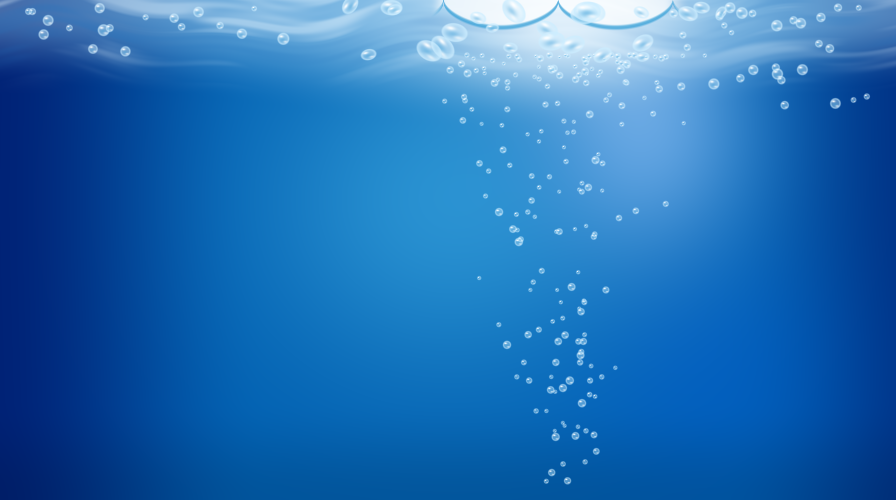
Write a WebGL 1 fragment shader that draws this background.

```glsl
precision highp float;
// Deep blue water under a bright rippled surface, with rising air bubbles.
// Soft elliptical glows colour the depth; noise streaks and scalloped arcs
// form the surface; hashed loops scatter the shaded bubbles.
uniform vec2 u_resolution;

float hash(float n) {
  return fract(sin(n * 12.9898 + 4.137) * 43758.5453);
}

float noise(vec2 p) {
  vec2 i = floor(p), f = fract(p);
  f = f * f * (3.0 - 2.0 * f);
  float n = i.x + i.y * 57.0;
  return mix(mix(hash(n), hash(n + 1.0), f.x),
             mix(hash(n + 57.0), hash(n + 58.0), f.x), f.y);
}

// Elliptical falloff, one at its centre
float glow(vec2 p, vec2 centre, vec2 size) {
  vec2 d = (p - centre) / size;
  return exp(-dot(d, d));
}

// Depth colours: p.x runs left to right, p.y is depth below the top
vec3 water(vec2 p) {
  float sides = smoothstep(-0.02, 0.3, p.x) * (1.0 - 0.75 * smoothstep(0.8, 1.04, p.x));
  vec3 col = mix(vec3(0.0, 0.13, 0.46), vec3(0.0, 0.37, 0.69), sides);
  col = mix(col, vec3(0.0, 0.36, 0.76), 0.7 * glow(p, vec2(0.79, 0.74), vec2(0.15, 0.25)));
  col = mix(col, vec3(0.16, 0.57, 0.82), glow(p, vec2(0.5, 0.4), vec2(0.22, 0.36)));
  col = mix(col, vec3(0.44, 0.68, 0.91), 0.85 * glow(p, vec2(0.72, 0.26), vec2(0.12, 0.24)));
  return col * (1.0 - 0.12 * smoothstep(0.8, 1.0, p.y));
}

// Pale haze, wavy streaks and white scalloped arcs along the top
vec3 surface(vec3 col, vec2 p, float px) {
  float reach = 0.17 + 0.09 * glow(p, vec2(0.55, 0.0), vec2(0.3, 1.0));
  float haze = 1.0 - smoothstep(0.02, reach, p.y);
  float middle = 0.4 + 0.5 * glow(p, vec2(0.58, 0.0), vec2(0.34, 1.0));
  col = mix(col, vec3(0.62, 0.81, 0.94), haze * middle);

  float bend = p.y + 0.025 * sin(p.x * 13.0 + 1.0) + 0.012 * sin(p.x * 31.0);
  float streak = noise(vec2(p.x * 7.0, bend * 42.0)) * 0.65
               + noise(vec2(p.x * 16.0 + 9.0, bend * 95.0)) * 0.35;
  float band = 1.0 - smoothstep(0.04, 0.19, p.y);
  col = mix(col, vec3(0.9, 0.96, 1.0), band * 0.5 * smoothstep(0.5, 0.85, streak));
  col = mix(col, vec3(0.12, 0.45, 0.75), band * 0.28 * smoothstep(0.45, 0.15, streak));

  col = mix(col, vec3(0.95, 0.98, 1.0), 0.85 * glow(p, vec2(0.63, 0.03), vec2(0.13, 0.14)));
  float inside = smoothstep(0.48, 0.5, p.x) * (1.0 - smoothstep(0.74, 0.77, p.x));
  float scallop = 0.055 * sqrt(abs(sin(3.14159 * (p.x - 0.495) / 0.128)));
  float d = p.y - scallop;
  col = mix(col, vec3(1.0), 0.75 * inside * (1.0 - smoothstep(-px, px, d)));
  float rim = 1.0 - smoothstep(0.001, 0.005 + px, abs(d));
  return mix(col, vec3(0.2, 0.62, 0.84), 0.75 * inside * rim);
}

// Glassy bubble: q is the offset from its centre, with y pointing down
vec3 bubble(vec3 col, vec2 q, float r, float px) {
  float d = length(q);
  float body = 1.0 - smoothstep(r - px, r + px, d);
  vec2 n = q / r;
  float rim = smoothstep(0.55, 0.95, d / r);
  float shade = glow(n, vec2(-0.1, 0.2), vec2(0.5, 0.35));
  vec3 glass = mix(col, vec3(0.8, 0.93, 1.0), 0.4 + 0.35 * rim);
  glass = mix(glass, vec3(0.25, 0.62, 0.84), 0.4 * shade);
  glass = mix(glass, vec3(1.0), 0.9 * glow(n, vec2(-0.35, -0.4), vec2(0.35, 0.22)));
  glass = mix(glass, vec3(1.0), 0.6 * glow(n, vec2(0.35, 0.5), vec2(0.35, 0.2)));
  return mix(col, glass, body);
}

void main() {
  vec2 p = gl_FragCoord.xy / u_resolution;
  p.y = 1.0 - p.y;
  float px = 1.0 / u_resolution.y;
  vec2 aspect = vec2(u_resolution.x / u_resolution.y, 1.0);
  vec3 col = surface(water(p), p, px);

  // Rising column, dense near the surface and narrow in the depth
  for (int i = 0; i < 190; i++) {
    float k = float(i);
    float depth = 0.11 + 0.87 * pow(hash(k + 0.3), 2.6);
    float side = hash(k + 211.7) + hash(k + 437.1) - 1.0;
    float x = 0.63 + side * mix(0.17, 0.045, smoothstep(0.1, 0.95, depth));
    float r = mix(0.0035, 0.0082, pow(hash(k + 619.9), 1.5));
    col = bubble(col, (p - vec2(x, depth)) * aspect, r, px);
  }

  // Small bubbles drifting beneath the surface, left and right
  for (int i = 0; i < 46; i++) {
    float k = float(i) + 900.0;
    float right = step(0.5, hash(k));
    float x = mix(0.03 + 0.32 * hash(k + 71.3), 0.75 + 0.23 * hash(k + 71.3), right);
    float depth = 0.015 + mix(0.09, 0.2, right) * pow(hash(k + 133.1), 1.5);
    float r = mix(0.005, 0.012, hash(k + 251.7));
    col = bubble(col, (p - vec2(x, depth)) * aspect, r, px);
  }

  // Large tilted bubbles crowding the bright part of the surface
  for (int i = 0; i < 24; i++) {
    float k = float(i) + 1500.0;
    vec2 centre = vec2(0.39 + 0.43 * hash(k), 0.01 + 0.11 * hash(k + 83.3));
    vec2 q = (p - centre) * aspect;
    float a = hash(k + 151.9) * 2.0 - 1.0;
    q = vec2(cos(a) * q.x + sin(a) * q.y, cos(a) * q.y - sin(a) * q.x);
    col = bubble(col, q * vec2(0.85, 1.2), mix(0.011, 0.024, hash(k + 297.3)), px);
  }

  gl_FragColor = vec4(col, 1.0);
}
```
